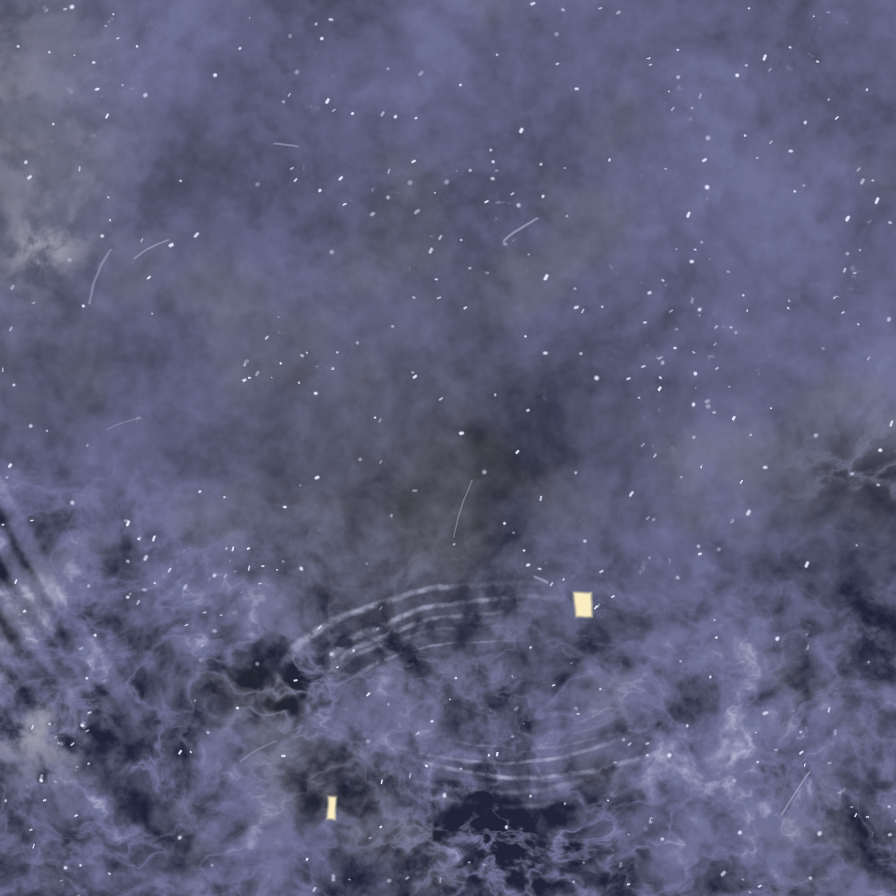
Reproduce this texture procedurally as a WebGL 1 fragment shader.

```glsl
precision highp float;
// Cloudy violet ice: mottled haze, wrinkled lower hollows, fibres and sparkling flecks.
uniform vec2 u_resolution;

#define DEEP vec3(0.12, 0.14, 0.23)
#define DARK vec3(0.29, 0.30, 0.39)
#define MID vec3(0.36, 0.37, 0.49)
#define LIGHT vec3(0.43, 0.44, 0.59)
#define PALE vec3(0.68, 0.69, 0.80)
#define SPARK vec3(0.90, 0.92, 1.0)
#define WARM vec3(0.98, 0.93, 0.76)
#define HAZE_SCALE 4.5
#define WRINKLE_SCALE 12.0
#define FLECK_RADIUS 0.0042

vec2 hash2(vec2 p) {
  vec3 q = fract(p.xyx * vec3(0.1031, 0.1030, 0.0973));
  q += dot(q, q.yzx + 33.33);
  return fract((q.xx + q.yz) * q.zy);
}
float corner(vec2 i, vec2 f, vec2 o) {
  return dot(hash2(i + o) * 2.0 - 1.0, f - o);
}
float gradientNoise(vec2 p) {
  vec2 i = floor(p), f = fract(p), e = vec2(0.0, 1.0);
  vec2 u = f * f * f * (f * (f * 6.0 - 15.0) + 10.0);
  return mix(mix(corner(i, f, e.xx), corner(i, f, e.yx), u.x),
             mix(corner(i, f, e.xy), corner(i, f, e.yy), u.x), u.y);
}
float fbm(vec2 p) {
  float sum = 0.0, amp = 1.0;
  for (int i = 0; i < 5; i++) {
    sum += amp * gradientNoise(p);
    p = mat2(1.6, 1.2, -1.2, 1.6) * p + 17.3;
    amp *= 0.56;
  }
  return sum;
}
float blob(vec2 p, vec2 centre, vec2 size) {
  vec2 d = (p - centre) / size;
  return exp(-dot(d, d));
}

// Scattered slivers: one per cell, kept with the given chance.
float slivers(vec2 p, float cells, float chance, float halfLength, float radius) {
  vec2 cell = floor(p * cells);
  float sum = 0.0;
  for (int y = -1; y <= 1; y++) for (int x = -1; x <= 1; x++) {
    vec2 id = cell + vec2(float(x), float(y));
    vec2 r = hash2(id + cells), s = hash2(id + cells * 3.0 + 41.0);
    vec2 d = p - (id + r) / cells;
    float angle = (s.x - 0.4) * 2.4;
    vec2 dir = vec2(cos(angle), sin(angle));
    float along = dot(d, dir);
    float bend = dot(d, vec2(-dir.y, dir.x)) + along * along * 3.0;
    float dist = length(vec2(max(abs(along) - halfLength * s.x, 0.0), bend));
    float size = radius * mix(0.5, 1.0, r.x * r.x);
    sum += step(s.y, chance) * smoothstep(size, size * 0.1, dist) * mix(0.35, 1.1, r.y);
  }
  return sum;
}

// Nested partial ellipses sweeping round the lower hollow.
float arcs(vec2 p) {
  float sum = 0.0;
  for (int i = 0; i < 10; i++) {
    float k = float(i);
    vec2 r = hash2(vec2(k, 7.0));
    vec2 d = (p - vec2(0.54 + 0.05 * r.x, 0.23)) / vec2(0.16 + 0.012 * k, 0.055 + 0.008 * k);
    float facing = mod(k, 2.0) < 0.5 ? 2.25 : -1.45;
    float swing = abs(mod(atan(d.y, d.x) - facing + 3.1416, 6.2832) - 3.1416);
    sum += smoothstep(0.04, 0.005, abs(length(d) - 1.0)) * smoothstep(1.0, 0.2, swing) * (0.3 + 0.7 * r.y);
  }
  return sum;
}

// Broad stalks fanning down from the left edge, each with a shaded side.
float stalks(vec2 p) {
  float sum = 0.0;
  for (int i = 0; i < 5; i++) {
    float k = float(i);
    float d = 0.55 * (p.y - 0.45 + 0.055 * k + p.x * (1.9 - 0.25 * k) - 2.0 * p.x * p.x);
    sum += smoothstep(0.014, 0.005, abs(d)) - smoothstep(0.012, 0.0, abs(d + 0.018));
  }
  return clamp(sum, -1.0, 1.0) * smoothstep(0.24, 0.12, p.x) * smoothstep(0.12, 0.22, p.y);
}

void main() {
  vec2 p = gl_FragCoord.xy / u_resolution;
  vec2 warp = vec2(fbm(p * 6.0), fbm(p * 6.0 + 31.0));
  vec2 q = p + warp * 0.03, nearby = p + warp * 0.008;
  float rough = smoothstep(0.48, 0.2, q.y - 0.16 * blob(p, vec2(0.0, 0.3), vec2(0.25, 0.4)));

  // Body tone: mottled haze above, jagged folds and hollows below.
  float haze = fbm(p * HAZE_SCALE + warp * 0.3), fold = fbm(q * WRINKLE_SCALE);
  float fine = fbm(nearby * 34.0), vein = fbm(q * vec2(11.0, 15.0) + 5.0);
  float ridge = pow(max(1.0 - abs(vein) * 4.0, 0.0), 2.0);
  float core = blob(q, vec2(0.44, 0.43), vec2(0.16, 0.19));
  float hollow = 1.4 * blob(q, vec2(0.57, 0.05), vec2(0.10, 0.06)) + blob(q, vec2(0.33, 0.23), vec2(0.06, 0.05))
    + 0.7 * blob(q, vec2(0.13, 0.16), vec2(0.05, 0.08)) + 0.8 * blob(q, vec2(0.97, 0.48), vec2(0.08, 0.05));
  float bright = blob(q, vec2(0.48, 0.2), vec2(0.08, 0.07)) + blob(q, vec2(0.85, 0.16), vec2(0.14, 0.08));
  float tone = 0.59 + 0.40 * haze + fine * (0.16 + 0.26 * rough) + rough * (0.62 * fold + 0.26 * ridge - 0.14);
  tone += 0.24 * bright - 0.27 * core - hollow * (0.62 - 0.5 * ridge) + 0.25 * stalks(nearby);
  tone -= 0.18 * blob(q, vec2(0.57, 0.78), vec2(0.09, 0.18)) + 0.16 * blob(q, vec2(0.64, 0.5), vec2(0.13, 0.1));
  vec3 colour = mix(DEEP, DARK, clamp(tone / 0.34, 0.0, 1.0));
  colour = mix(colour, MID, clamp((tone - 0.34) / 0.18, 0.0, 1.0));
  colour = mix(colour, LIGHT, clamp((tone - 0.52) / 0.24, 0.0, 1.0));
  colour = mix(colour, PALE, clamp((tone - 0.82) / 0.5, 0.0, 1.0));

  // Grey veils and pale frost.
  float edge = blob(q, vec2(0.02, 0.85), vec2(0.10, 0.18));
  float veil = 0.5 * core + 0.6 * edge + 0.45 * smoothstep(0.0, 0.5, fbm(p * 5.0 + 60.0));
  colour = mix(colour, dot(colour, vec3(0.35, 0.4, 0.25)) * vec3(0.99, 1.0, 1.1), min(veil, 0.7));
  float frost = blob(q, vec2(0.05, 0.735), vec2(0.04, 0.03)) + blob(q, vec2(0.03, 0.19), vec2(0.06, 0.05));
  colour = mix(colour, vec3(0.62, 0.62, 0.67), min(frost + 0.3 * edge, 1.0) * smoothstep(-0.3, 0.4, fold + fine * 0.5));

  // Fibres, clustered flecks, frost crumbs and two warm glints.
  float cluster = smoothstep(0.0, 0.5, fbm(p * 7.0 + 9.0)) + blob(q, vec2(0.76, 0.56), vec2(0.05, 0.05));
  float flecks = slivers(p, 24.0, 0.26, 0.0005, FLECK_RADIUS)
    + slivers(nearby, 62.0, 0.03 + 0.3 * cluster, 0.002, FLECK_RADIUS * 0.8);
  flecks += 0.6 * cluster * smoothstep(0.4, 0.8, fbm(nearby * 55.0));
  float fibres = arcs(nearby) * clamp(0.5 + fold + fine, 0.0, 1.2) + 0.6 * slivers(nearby, 8.0, 0.2, 0.035, 0.003);
  colour = mix(mix(colour, PALE, clamp(fibres, 0.0, 0.9)), SPARK, clamp(flecks, 0.0, 0.95));
  vec2 a = abs(nearby - vec2(0.651, 0.325)) - vec2(0.008, 0.013), b = abs(nearby - vec2(0.369, 0.097)) - vec2(0.004, 0.012);
  colour = mix(colour, WARM, smoothstep(0.003, -0.002, min(max(a.x, a.y), max(b.x, b.y))));
  gl_FragColor = vec4(colour, 1.0);
}
```
